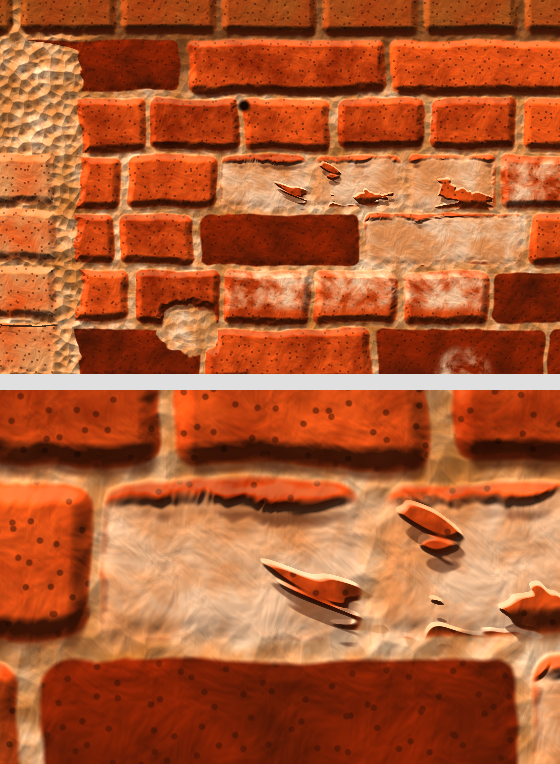
Top, the full canvas; bottom, a detail of the centre.
Give the GLSL for this texture, as a WebGL 1 fragment shader.

```glsl
precision highp float;
// Weathered brick wall: seven courses of headers and stretchers, each a row of
// eroded rounded boxes, beside a crumbling mortar pier with orange bricks.
// A height field gives slope light and shadow; sines and cells add wear.
uniform vec2 u_resolution;
#define COURSE 0.1545
#define TOP_CUT 0.0545
#define JOINT 0.009
#define ROUNDING 0.02
#define EROSION 0.009
#define RELIEF 0.022
#define GRAIN 0.0014
#define PIER_EDGE 0.215
const vec3 EMBER = vec3(0.89, 0.32, 0.09);
const vec3 SAND = vec3(0.87, 0.57, 0.34);
const vec3 RUST = vec3(0.52, 0.13, 0.02);
const vec3 SOOT = vec3(0.23, 0.07, 0.02);
const vec3 CREAM = vec3(0.94, 0.77, 0.61);
const vec3 OCHRE = vec3(0.63, 0.36, 0.13);

float hash(vec2 p) { return fract(sin(dot(p, vec2(127.1, 311.7))) * 43758.5); }
float unit(float x) { return clamp(x, 0.0, 1.0); }
// Distance to the nearest scattered point
float cells(vec2 p) {
  vec2 base = floor(p);
  float nearest = 1.5;
  for (int k = 0; k < 9; k++) {
    float f = float(k), j = floor((f + 0.5) / 3.0);
    vec2 c = base + vec2(f - 3.0 * j, j) - 1.0;
    nearest = min(nearest, length(c + vec2(hash(c), hash(c + 19.7)) - p));
  }
  return nearest;
}
// Layered, bent sines, roughly -0.8 to 0.8
float waves(vec2 p) {
  float sum = 0.0, amp = 0.5;
  for (int i = 0; i < 5; i++) {
    p = mat2(0.8, 0.6, -0.6, 0.8) * p * 1.8 + 0.7 * sin(p.yx * 1.3) + 1.7;
    sum += amp * sin(p.x) * cos(p.y);
    amp *= 0.6;
  }
  return sum;
}
float box(vec2 p, vec2 size) {
  vec2 q = abs(p) - size;
  return length(max(q, 0.0)) + min(max(q.x, q.y), 0.0);
}
// Brick pitch and position of one joint for each course
vec2 course(float row, float x) {
  if (row < 0.5) return vec2(0.27, 0.045);
  if (row < 1.5) return vec2(0.545, 0.494);
  if (row < 2.5) return vec2(0.25, 0.145);
  if (row < 3.5) return vec2(0.25, 0.332);
  if (row < 4.5) return vec2(x < 0.529 ? 0.215 : 0.441, 0.529);
  if (row < 5.5) return vec2(0.238, 0.119);
  return vec2(0.461, 0.541);
}
// Bricks that lie deep and dark in the wall
float recess(float row, float x) {
  if (row == 1.0) return step(x, 0.5);
  if (row == 4.0) return step(abs(x - 0.75), 0.2);
  if (row == 5.0) return step(1.3, x);
  return row == 6.0 ? step(0.35, abs(x - 0.75)) : 0.0;
}
// Signed distance to the bricks; id is column and row, midX the brick centre
float wall(vec2 p, out vec2 id, out float midX) {
  float worn = smoothstep(0.07, 0.14, p.y), ragged = waves(p * 9.0);
  p += EROSION * mix(0.35, 1.0, worn) * vec2(ragged, waves(p * 8.0 + 5.0));
  float row = floor((p.y + TOP_CUT) / COURSE);
  vec2 c = course(row, p.x);
  id = vec2(floor((p.x - c.y) / c.x), row);
  midX = c.y + (id.x + 0.5) * c.x;
  vec2 local = p - vec2(midX, (row + 0.5) * COURSE - TOP_CUT);
  vec2 jitter = vec2(hash(id), hash(id + 7.0));
  vec2 size = 0.5 * vec2(c.x, COURSE) - JOINT * (0.6 + 0.7 * jitter);
  float d = box(local + 0.006 * (jitter - 0.5), size - ROUNDING) - ROUNDING;
  // mortar of the pier and one loose lump bury the bricks
  d = max(d, mix(-0.1, PIER_EDGE, worn) + 0.035 * ragged - p.x);
  d = max(d, 0.075 + 0.03 * ragged - length(p - vec2(0.508, 0.889)));
  float pierY = mod(p.y - 0.405, 0.15) - 0.075;
  return min(d, max(box(vec2(p.x + 0.05, pierY), vec2(0.19, 0.058)) - 0.008, 0.405 - p.y));
}
// Plaster left on the middle courses, with holes
float plaster(vec2 p) {
  float d = min(box(p - vec2(0.957, 0.498), vec2(0.37, 0.068)), box(p - vec2(1.188, 0.648), vec2(0.215, 0.066)));
  float holes = smoothstep(0.32, 0.38, waves(p * vec2(7.0, 11.0) + 2.0));
  return (1.0 - smoothstep(-0.006, 0.008, d + 0.016 * waves(p * 14.0))) * (1.0 - holes);
}
float height(vec2 p) {
  vec2 id; float midX;
  float face = 1.0 - smoothstep(-0.021, 0.003, wall(p, id, midX));
  float low = max(recess(id.y, midX), plaster(p));
  float crumbs = mix(0.013, 0.006, smoothstep(0.2, 0.28, p.x)) * cells(p * 36.0);
  return RELIEF * face * mix(1.0, 0.25, low) + GRAIN * waves(p * 45.0) + crumbs * (1.0 - face);
}
void main() {
  vec2 p = gl_FragCoord.xy / u_resolution, id;
  p = vec2(p.x * 1.5, 1.0 - p.y);
  float midX, face = 1.0 - smoothstep(-0.003, 0.003, wall(p, id, midX));
  float blotch = waves(p * 11.0), speck = waves(p * 38.0 + 3.0);
  // brick faces: top course, deep bricks, pier, pits
  vec3 brick = mix(RUST, EMBER, unit(0.67 + 0.5 * blotch + 0.3 * speck + 0.5 * (hash(id + 3.0) - 0.5)));
  brick = mix(brick, mix(OCHRE, RUST, 0.35 + 0.4 * blotch), 0.75 * step(id.y, 0.5));
  brick = mix(brick, mix(RUST, SOOT, unit(0.25 + 0.6 * blotch)), recess(id.y, midX));
  brick = mix(brick, mix(SAND, EMBER, unit(0.35 + 0.7 * blotch)), step(p.x, 0.175) * step(0.13, p.y));
  brick = mix(SOOT, brick, 0.45 + 0.55 * smoothstep(0.08, 0.16, cells(p * 42.0)));
  // pale bloom on the lower headers and at the right
  float bloom = min(box(p - vec2(0.945, 0.775), vec2(0.35, 0.05)), box(p - vec2(1.43, 0.49), vec2(0.1, 0.06)));
  bloom = 1.0 - smoothstep(-0.015, 0.015, min(bloom, length(p - vec2(1.24, 1.0)) - 0.07));
  brick = mix(brick, CREAM, bloom * clamp(0.42 + 0.6 * blotch + 0.6 * speck, 0.0, 0.9));
  // mortar, darker between the upper courses, and plaster
  vec3 mortar = mix(OCHRE, mix(SAND, CREAM, unit(0.4 + speck)), unit(0.62 + 0.6 * blotch));
  float upper = (1.0 - smoothstep(0.16, 0.28, p.y)) * smoothstep(0.2, 0.3, p.x);
  vec3 color = mix(mix(mortar, mix(SOOT, OCHRE, 0.45), 0.75 * upper), brick, face);
  color = mix(color, mix(SAND, CREAM, unit(0.45 + blotch + 0.5 * speck)), 0.92 * plaster(p));
  // light from above, shadow below each brick, one burnt hole
  float h = height(p), slope = (height(p + vec2(0.0015, 0.0037)) - h) / 0.004;
  float shadow = smoothstep(0.003, 0.015, height(p - vec2(0.004, 0.016)) - h);
  color = mix(color * (1.0 + 0.75 * clamp(slope, -0.95, 0.45)), CREAM, 0.25 * smoothstep(0.35, 1.0, slope));
  color = mix(color, SOOT, shadow * mix(0.9, 0.5, smoothstep(0.2, 0.5, p.y)));
  gl_FragColor = vec4(mix(SOOT * 0.4, color, smoothstep(0.008, 0.022, length(p - vec2(0.654, 0.283)))), 1.0);
}
```
